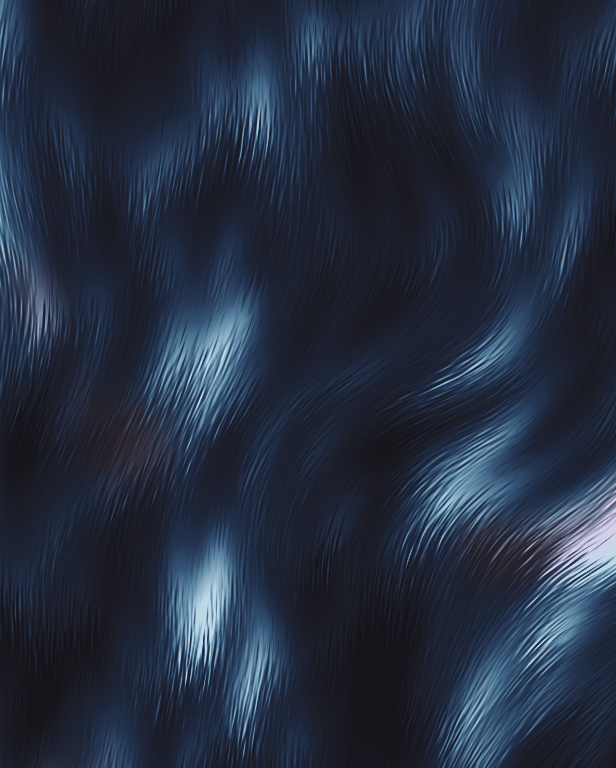
Give the GLSL for this background, as a Shadertoy shader.

```glsl
// Dark, silky fur-like brush strands sweeping in curved blue and mauve drifts.

const int   STEPS          = 12;      // samples on each side of a strand
const float STRAND_FREQ    = 290.0;   // fine strands per canvas height
const float STRAND_STRIDE  = 0.0019;
const float STRAND_GAIN    = 16.5;
const float DRIFT_FREQ     = 7.0;     // elongated light and dark drifts
const float DRIFT_STRIDE   = 0.011;
const float DRIFT_GAIN     = 5.0;
const float LOCK_FREQ      = 17.0;    // narrow locks inside the drifts
const float LOCK_STRIDE    = 0.006;
const float LOCK_GAIN      = 3.4;
const vec2  POOL_FREQ      = vec2(4.2, 2.6);  // large upright pools of shade
const float POOL_GAIN      = 2.8;
const float TONE_BIAS      = 0.2;
const float FEATHER        = 0.019;   // how far strand tips overshoot
const vec2  STRAND_CONTRAST = vec2(0.22, 0.38);  // in shade, in light
const vec3  MAUVE          = vec3(1.14, 0.92, 1.10);

// Colour ramp and the tone level of each stop
const int STOPS = 7;
const vec3 RAMP[STOPS] = vec3[STOPS](
    vec3(0.080, 0.078, 0.100),
    vec3(0.107, 0.110, 0.150),
    vec3(0.110, 0.142, 0.215),
    vec3(0.138, 0.205, 0.315),
    vec3(0.205, 0.325, 0.455),
    vec3(0.360, 0.530, 0.640),
    vec3(0.740, 0.850, 0.910));
const float LEVELS[STOPS] = float[STOPS](-2.0, -0.8, 0.23, 1.0, 1.65, 2.2, 3.1);

vec2 randomGradient(vec2 cell) {
    vec3 h = fract(cell.xyx * vec3(0.1031, 0.1030, 0.0973));
    h += dot(h, h.yzx + 33.33);
    float angle = 6.2832 * fract((h.x + h.y) * h.z);
    return vec2(cos(angle), sin(angle));
}

// Gradient noise on a turned lattice, so that cells do not line up with strands
float gradientNoise(vec2 p) {
    p = mat2(0.9, -0.436, 0.436, 0.9) * p + 71.0;
    vec2 cell = floor(p);
    vec2 f = p - cell;
    vec2 fade = f * f * f * (f * (f * 6.0 - 15.0) + 10.0);
    vec2 e = vec2(0.0, 1.0);
    float a = dot(randomGradient(cell), f);
    float b = dot(randomGradient(cell + e.yx), f - e.yx);
    float c = dot(randomGradient(cell + e.xy), f - e.xy);
    float d = dot(randomGradient(cell + e.yy), f - e.yy);
    return mix(mix(a, b, fade.x), mix(c, d, fade.x), fade.y);
}

// Soft bump used to bend the flow and to place the warm corner
float swell(vec2 p, vec2 centre, vec2 spread) {
    vec2 d = (p - centre) / spread;
    return exp(-dot(d, d));
}

// Strand direction: upright at the left, sweeping over in the middle and lower right
vec2 flow(vec2 p) {
    float lean = 0.08
        + 0.80 * swell(p, vec2(0.50, 0.47), vec2(0.26, 0.20))
        + 0.75 * swell(p, vec2(0.82, 0.20), vec2(0.24, 0.24))
        - 0.55 * swell(p, vec2(0.60, 0.78), vec2(0.13, 0.14))
        + 0.60 * gradientNoise(p * 3.2 + 5.3);
    return vec2(sin(lean), cos(lean));
}

// Average of noise along the curved path through p
float smear(vec2 p, float frequency, float stride) {
    float sum = 0.0;
    float total = 0.0;
    for (float side = -1.0; side < 2.0; side += 2.0) {
        vec2 q = p + 0.5 * side * stride * flow(p);
        for (int i = 0; i < STEPS; i++) {
            float weight = 1.0 - float(i) / float(STEPS);
            sum += weight * gradientNoise(q * frequency);
            total += weight;
            q += side * stride * flow(q);
        }
    }
    return sum / total;
}

vec3 rampColour(float tone) {
    vec3 colour = RAMP[0];
    for (int i = 1; i < STOPS; i++) {
        float t = (tone - LEVELS[i - 1]) / (LEVELS[i] - LEVELS[i - 1]);
        colour = mix(colour, RAMP[i], clamp(t, 0.0, 1.0));
    }
    return colour;
}

void mainImage(out vec4 fragColor, in vec2 fragCoord) {
    vec2 p = fragCoord / iResolution.y;

    // Fine strands, which also push the drift edges into ragged tips
    float strand = STRAND_GAIN * smear(p, STRAND_FREQ, STRAND_STRIDE);
    strand = clamp(strand, -2.5, 2.5);
    vec2 tip = p + FEATHER * strand * flow(p);

    // Light and shade
    float tone = TONE_BIAS
        + DRIFT_GAIN * smear(tip, DRIFT_FREQ, DRIFT_STRIDE)
        + LOCK_GAIN * smear(tip, LOCK_FREQ, LOCK_STRIDE)
        + POOL_GAIN * gradientNoise(tip * POOL_FREQ + 17.7);
    float lightness = smoothstep(-1.2, 1.4, tone);
    tone += strand * mix(STRAND_CONTRAST.x, STRAND_CONTRAST.y, lightness);
    vec3 colour = rampColour(tone);

    // Mauve tint in a few pools and near the upper right
    float warmth = gradientNoise(tip * 3.7 + 29.4)
        + 0.4 * swell(p, vec2(0.78, 0.90), vec2(0.10, 0.20));
    float grey = dot(colour, vec3(0.3333));
    colour = mix(colour, grey * MAUVE, 0.8 * smoothstep(0.27, 0.48, warmth));

    fragColor = vec4(colour, 1.0);
}
```
